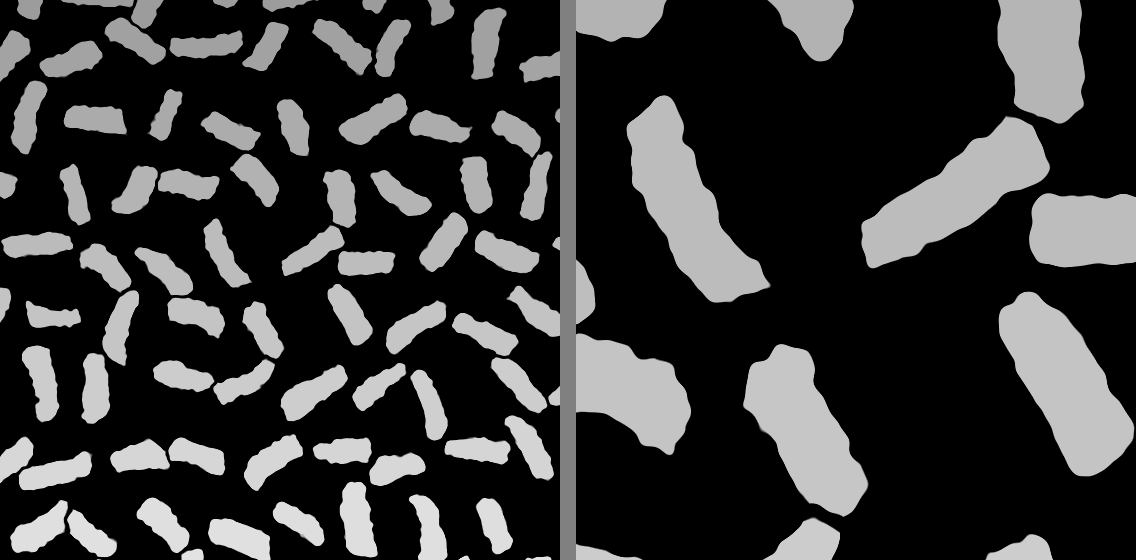
Left, the full canvas; right, a detail of the centre.
This pattern is drawn by a WebGL 1 fragment shader. Its source:

```glsl
precision highp float;
uniform vec2 u_resolution;

const float GRID = 8.3; // grains across the canvas

vec2 hash2(vec2 p) {
  vec3 q = fract(p.xyx * vec3(0.1031, 0.1030, 0.0973));
  q += dot(q, q.yzx + 33.33);
  return fract((q.xx + q.yz) * q.zy);
}

float valueNoise(vec2 p) {
  vec2 i = floor(p);
  vec2 f = fract(p);
  f = f * f * (3.0 - 2.0 * f);
  float low = mix(hash2(i).x, hash2(i + vec2(1.0, 0.0)).x, f.x);
  float high = mix(hash2(i + vec2(0.0, 1.0)).x, hash2(i + 1.0).x, f.x);
  return mix(low, high, f.y) - 0.5;
}

// Tapered, bent, rounded bar with a rough outline
float grainDistance(vec2 p, vec2 id) {
  vec2 size = hash2(id + 17.0);
  vec2 form = hash2(id + 41.0) - 0.5;
  vec2 ends = hash2(id + 73.0);

  // Directions gather around a gentle upward slope
  float t = hash2(id + 5.0).x - 0.5;
  float angle = 0.45 + 6.2832 * t * (0.2 + 0.6 * abs(t));
  float c = cos(angle);
  float s = sin(angle);
  p = vec2(c * p.x + s * p.y, c * p.y - s * p.x);

  vec2 grainSeed = id * 7.3 + 50.0;
  float rough = 0.075 * valueNoise(p * 4.5 + grainSeed)
              + 0.045 * valueNoise(p * 13.0 + grainSeed);

  p.y += form.x * 0.75 * (p.x * p.x - 0.08);
  p.x += (ends.x - 0.5) * 0.7 * p.y;
  float halfLength = mix(0.39, 0.56, size.x);
  float halfWidth = mix(0.14, 0.195, size.y) * (1.0 + form.y * p.x);
  float corner = halfWidth * mix(0.45, 0.95, ends.y);
  vec2 q = abs(p) - vec2(halfLength, halfWidth) + corner;
  return length(max(q, 0.0)) + min(max(q.x, q.y), 0.0) - corner + rough;
}

void main() {
  float side = min(u_resolution.x, u_resolution.y);
  vec2 p = gl_FragCoord.xy / side * GRID;
  float nearest = 9.0;
  float second = 9.0;
  float height = 0.0;

  // Find the two closest grains on a staggered, jittered grid
  for (int j = -1; j <= 1; j++) {
    float row = floor(p.y) + float(j);
    float stagger = 0.5 * mod(row, 2.0);
    for (int i = -1; i <= 1; i++) {
      vec2 id = vec2(floor(p.x - stagger) + float(i), row);
      vec2 center = id + vec2(stagger, 0.0) + 0.5 + 0.42 * (hash2(id + 91.0) - 0.5);
      float d = grainDistance(p - center, id);
      if (d < nearest) {
        second = nearest;
        nearest = d;
        height = center.y;
      } else {
        second = min(second, d);
      }
    }
  }

  // Keep a dark gap where neighbours would touch
  float d = max(nearest, 0.5 * (nearest - second) + 0.025);
  float coverage = clamp(0.5 - d * side / GRID, 0.0, 1.0);

  // Each grain has one flat grey, lighter toward the bottom
  float grey = mix(0.89, 0.61, clamp(height * side / (GRID * u_resolution.y), 0.0, 1.0));
  gl_FragColor = vec4(vec3(grey * coverage), 1.0);
}
```
